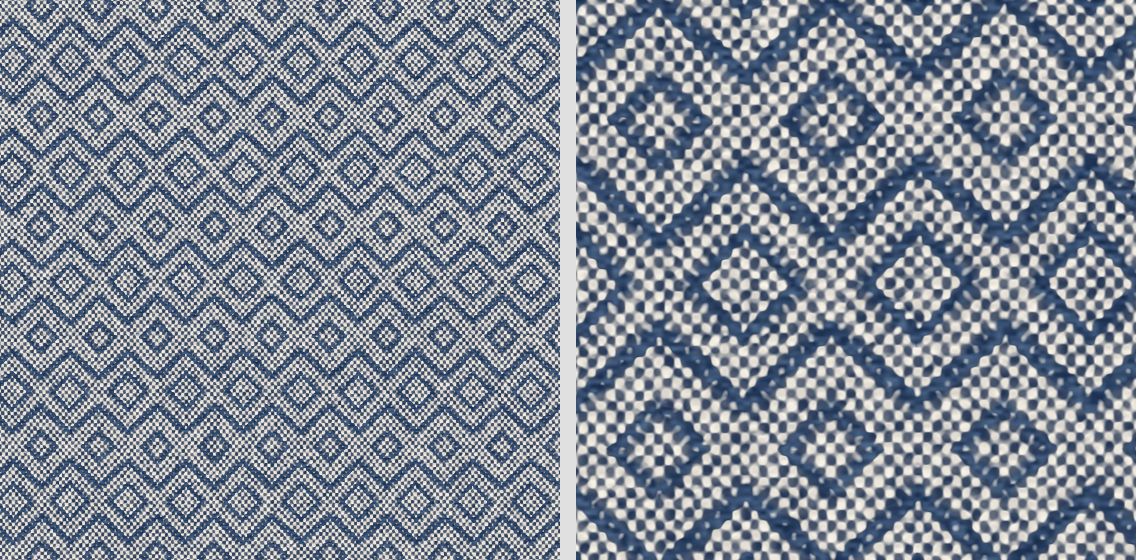
Left: the whole. Right: its middle third, enlarged.
Write a Shadertoy shader that draws this pattern.

```glsl
const float PI = 3.14159265;
const vec2 REPEATS = vec2(9.72, 5.09);
const vec2 THREADS = vec2(18.0, 30.0); // weave cells per repeat

float hash(vec2 p) {
    p = fract(p * vec2(0.1031, 0.1137));
    p += dot(p, p.yx + 33.33);
    return fract((p.x + p.y) * p.x * 7.31);
}

float noise(vec2 p) {
    vec2 i = floor(p), f = fract(p);
    f = f * f * (3.0 - 2.0 * f);
    return mix(mix(hash(i), hash(i + vec2(1, 0)), f.x),
               mix(hash(i + vec2(0, 1)), hash(i + vec2(1, 1)), f.x), f.y);
}

// Soft stripe: 1 on the centre line, 0 outside
float stripe(float d, float halfWidth) {
    return 1.0 - smoothstep(halfWidth - 0.5, halfWidth + 0.5, abs(d));
}

// Distance from the nearest repeat centre, in weave cells
vec2 fold(vec2 cell) {
    return abs(cell - THREADS * round(cell / THREADS));
}

float diamondRing(vec2 m, float radius, float halfWidth) {
    return stripe(m.x * 0.86 + m.y - radius, halfWidth);
}

// Large and small diamonds in staggered rows, parted by zigzags
float motif(vec2 cell) {
    vec2 large = fold(cell);
    vec2 small = fold(cell + 0.5 * THREADS);
    float rings = max(diamondRing(large, 4.9, 0.85), diamondRing(small, 3.9, 0.75));
    float zigzag = stripe(large.y - 11.0 + 0.78 * large.x, 1.05);
    return max(rings, zigzag);
}

void mainImage(out vec4 fragColor, in vec2 fragCoord) {
    vec2 uv = fragCoord / iResolution.xy;

    // Gentle pull in the cloth
    vec2 drift = vec2(noise(uv * 7.0 + 3.0), noise(uv * 7.0 + 41.0)) - 0.5;
    vec2 cell = (uv * REPEATS - vec2(0.22, 0.53)) * THREADS + drift * 0.6;

    // Uneven yarn
    float yarn = noise(cell * vec2(0.9, 1.3) + 300.0);
    float fibre = noise(cell * vec2(1.3, 2.4) + 700.0);
    vec2 wobble = 0.35 * vec2(yarn - 0.5, fibre - 0.5);

    // Checked weave, with pale specks left where the light thread sinks
    float band = motif(cell + wobble);
    vec2 wave = cos(PI * (cell + wobble));
    float height = wave.x * wave.y - 0.9 * band + 0.35 * (yarn - 0.5);
    float light = smoothstep(-0.6, 0.55, height);

    // Thread colours
    vec3 blue = mix(vec3(0.10, 0.18, 0.31), vec3(0.29, 0.39, 0.52), fibre);
    vec3 gap = mix(vec3(0.13, 0.20, 0.32), vec3(0.40, 0.43, 0.49), yarn);
    vec3 cream = vec3(0.96, 0.94, 0.90) * (0.88 + 0.14 * fibre);
    vec3 color = mix(mix(gap, blue, band), cream, light);

    // Rounded thread relief
    color *= 1.0 + 0.06 * sin(2.0 * PI * cell.y) * band;
    fragColor = vec4(color, 1.0);
}
```
